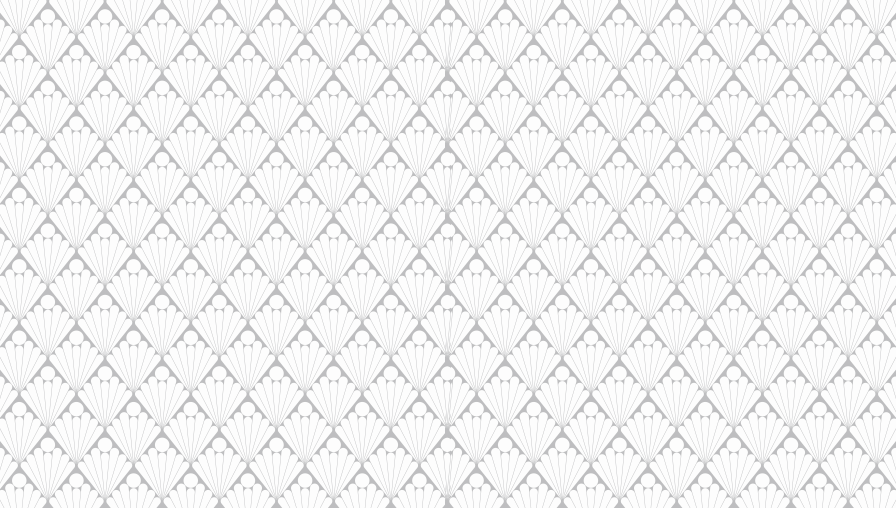
This pattern is drawn by a Shadertoy shader. Its source:

```glsl
// Pale fan lattice: rhombic cells, each with a disc near its top corner
// and seven teardrop petals spreading from its bottom corner.
// Petal lengths are solved so that each one touches the cell edge or the disc.

#define PERIOD 0.0638               // fan width, as a share of canvas width
#define HALF_HEIGHT 0.6245          // row spacing, in fan widths
#define APEX_Y -0.576               // base of the central fan
#define DISC_Y 0.984                // disc centre above the fan base
#define DISC_RADIUS 0.130
#define HALF_GAP 0.0036             // half the line width between petals
#define SEAM_HALF_WIDTH 0.05        // narrow strip of doubled lines at mid canvas
#define SEAM_SHIFT 0.028
#define SAMPLES 3                   // samples per pixel along each axis
#define PAPER vec3(0.993, 0.993, 0.993)
#define INK vec3(0.745, 0.747, 0.752)

// Distance from the apex to the centre of the petal's round cap.
float petalReach(float angle, float halfAngle) {
    float s = sin(halfAngle);
    float edgeDistance = HALF_HEIGHT / length(vec2(HALF_HEIGHT, 0.5));
    float edgeAngle = atan(2.0 * HALF_HEIGHT);
    float reach = edgeDistance / (cos(angle - edgeAngle) + s);

    // Shorten the petal where its cap would run into the disc.
    float a = 1.0 - s * s;
    float b = DISC_Y * cos(angle) + DISC_RADIUS * s;
    float c = DISC_Y * DISC_Y - DISC_RADIUS * DISC_RADIUS;
    float discriminant = b * b - a * c;
    return discriminant > 0.0 ? min(reach, (b - sqrt(discriminant)) / a) : reach;
}

// Wedge from the origin, closed by a tangent circle.
float petalDistance(vec2 p, float angle, float halfAngle) {
    float reach = petalReach(angle, halfAngle);
    float s = sin(halfAngle), c = cos(halfAngle);
    float sa = sin(angle), ca = cos(angle);
    vec2 q = vec2(abs(p.x * ca - p.y * sa), p.x * sa + p.y * ca);
    float along = q.x * s + q.y * c;
    if (along < 0.0) return length(q);
    if (along > reach * c) return length(q - vec2(0.0, reach)) - reach * s;
    return q.x * c - q.y * s;
}

float coverage(float d, float footprint) {
    return clamp(0.5 - d / footprint, 0.0, 1.0);
}

// White area of one fan, with its apex at the origin.
float fan(vec2 p, float footprint) {
    p.x = abs(p.x);
    float halfAngle = atan(0.5 / HALF_HEIGHT) / 7.0;
    float white = coverage(length(p - vec2(0.0, DISC_Y)) - DISC_RADIUS + HALF_GAP, footprint);
    for (int i = 0; i < 4; i++) {
        float angle = 2.0 * halfAngle * float(i);
        white += coverage(petalDistance(p, angle, halfAngle) + HALF_GAP, footprint);
    }
    return white;
}

// Sum over the four rhombic cells nearest to the point.
float lattice(vec2 p, float footprint) {
    p.y -= APEX_Y;
    float rise = p.y / (2.0 * HALF_HEIGHT);
    vec2 base = floor(vec2(rise + p.x, rise - p.x) - 0.5);
    float white = 0.0;
    for (int j = 0; j < 2; j++) {
        for (int i = 0; i < 2; i++) {
            vec2 cell = base + vec2(i, j);
            vec2 apex = vec2(0.5 * (cell.x - cell.y), HALF_HEIGHT * (cell.x + cell.y));
            white += fan(p - apex, footprint);
        }
    }
    return min(white, 1.0);
}

void mainImage(out vec4 fragColor, in vec2 fragCoord) {
    float unit = PERIOD * iResolution.x;
    float footprint = 1.0 / (unit * float(SAMPLES));
    float white = 0.0;

    for (int j = 0; j < SAMPLES; j++) {
        for (int i = 0; i < SAMPLES; i++) {
            vec2 offset = (vec2(i, j) + 0.5) / float(SAMPLES) - 0.5;
            vec2 p = (fragCoord + offset - 0.5 * iResolution.xy) / unit;
            float w = lattice(p, footprint);

            // Overlapping second impression along the central seam.
            if (abs(p.x) < SEAM_HALF_WIDTH)
                w = min(w, lattice(p + vec2(SEAM_SHIFT, 0.0), footprint));
            white += w;
        }
    }
    white /= float(SAMPLES * SAMPLES);
    fragColor = vec4(mix(INK, PAPER, white), 1.0);
}
```
